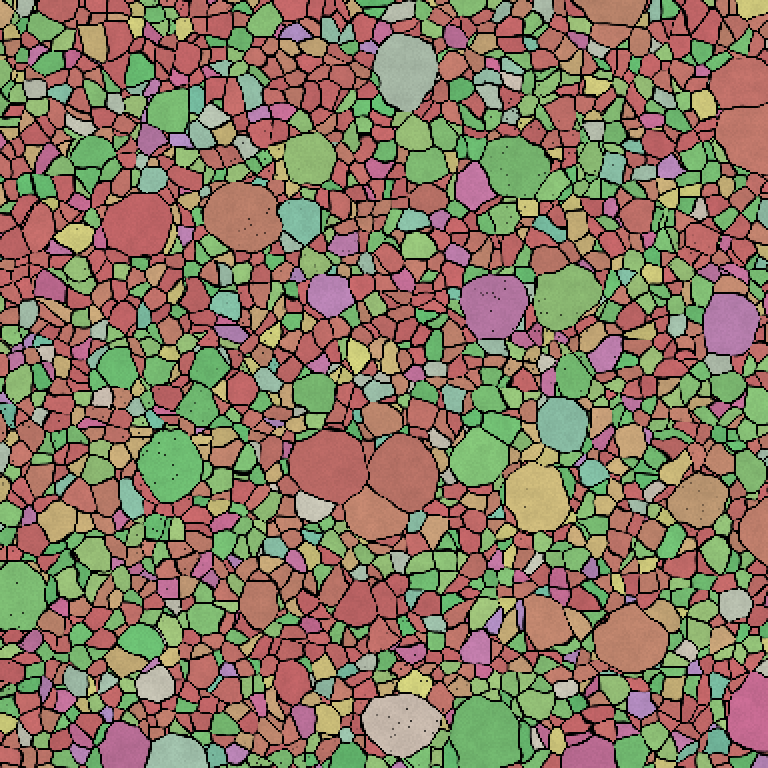
This texture is drawn by a three.js fragment shader. Its source:

```glsl
// Map of crystal grains in many sizes: flat tinted cells with thin black borders.
// Three layers of seeds compete in a power diagram; the domain is warped by noise
// and softly snapped to a fine raster, which gives the borders their small steps.
varying vec2 vUv;

const float RASTER = 384.0;

vec3 hash3(vec2 p) {
  vec3 q = fract(vec3(p.xyx) * vec3(0.1031, 0.1030, 0.0973));
  q += dot(q, q.yxz + 33.33);
  return fract((q.xxy + q.yzz) * q.zyx);
}

vec2 noise2(vec2 p) {
  vec2 i = floor(p), f = fract(p);
  f = f * f * (3.0 - 2.0 * f);
  vec2 low = mix(hash3(i).xy, hash3(i + vec2(1.0, 0.0)).xy, f.x);
  vec2 high = mix(hash3(i + vec2(0.0, 1.0)).xy, hash3(i + 1.0).xy, f.x);
  return mix(low, high, f.y) - 0.5;
}

// Holds each raster square at its centre, with a soft step between squares
vec2 softSnap(vec2 uv) {
  vec2 g = uv * RASTER - 0.5;
  return (floor(g) + 0.5 + smoothstep(0.2, 0.8, fract(g))) / RASTER;
}

// Returns the distance to the nearest border and the key of the grain
float grainBorder(vec2 p, out vec2 key) {
  float best = 1e3, second = 1e3, grid = 43.0;
  vec2 bestSeed = vec2(0.0), secondSeed = vec2(1.0);
  key = vec2(0.0);
  for (int layer = 0; layer < 3; layer++) {
    float level = float(layer);
    float presence = layer == 0 ? 1.0 : 0.62 - 0.08 * level;
    vec2 base = floor(p * grid - 0.5);
    for (int y = -1; y <= 2; y++) {
      for (int x = -1; x <= 2; x++) {
        vec2 cell = base + vec2(float(x), float(y));
        vec2 cellKey = cell + 20.0 + 131.0 * level;
        vec3 h = hash3(cellKey);
        if (hash3(cellKey + 511.0).x > presence) continue;
        vec2 seed = (cell + 0.06 + 0.88 * h.xy) / grid;
        float radius = mix(0.12, 0.54, h.z) / grid;
        vec2 d = p - seed;
        float power = dot(d, d) - radius * radius;
        if (power < best) {
          second = best;
          secondSeed = bestSeed;
          best = power;
          bestSeed = seed;
          key = cellKey;
        } else if (power < second) {
          second = power;
          secondSeed = seed;
        }
      }
    }
    grid *= 0.5;
  }
  return 0.5 * (second - best) / max(length(secondSeed - bestSeed), 1e-4);
}

// Picks one of five colour families, then a tint inside it
vec3 grainColor(vec2 key) {
  vec3 h = hash3(key + 77.7);
  float tint = h.y;
  vec3 red = mix(vec3(0.75, 0.39, 0.40), vec3(0.73, 0.52, 0.42), tint * tint);
  vec3 green = mix(vec3(0.38, 0.72, 0.43), vec3(0.62, 0.75, 0.47), tint);
  vec3 yellow = mix(vec3(0.79, 0.79, 0.47), vec3(0.76, 0.60, 0.46), tint);
  vec3 pale = mix(vec3(0.44, 0.73, 0.62), vec3(0.80, 0.74, 0.69), tint);
  vec3 pink = mix(vec3(0.76, 0.41, 0.56), vec3(0.67, 0.56, 0.77), tint * tint);
  vec3 color = pink;
  if (h.x < 0.93) color = pale;
  if (h.x < 0.85) color = yellow;
  if (h.x < 0.75) color = green;
  if (h.x < 0.46) color = red;
  return color * mix(0.95, 1.04, h.z);
}

void main() {
  // Warp makes the grains interlock and bends their borders
  vec2 p = softSnap(vUv);
  vec2 warped = p + 0.019 * noise2(p * 19.0 + 5.0) + 0.007 * noise2(p * 58.0 + 90.0);

  vec2 key;
  float border = grainBorder(warped, key) * RASTER;
  vec3 color = grainColor(key);

  // Faint cloudiness and raster grain
  vec2 square = floor(vUv * RASTER);
  color *= 1.0 + 0.06 * noise2(vUv * 70.0).x + 0.06 * (hash3(square + 9.0).x - 0.5);

  // Rare dark specks, gathered in patches
  float patches = smoothstep(0.15, 0.4, noise2(vUv * 9.0 + 40.0).x);
  float speck = step(0.985, hash3(square + 300.0).y) * patches;
  color *= 1.0 - 0.75 * speck;

  // Black borders
  color *= smoothstep(0.32, 0.68, border);
  gl_FragColor = vec4(color, 1.0);
}
```
